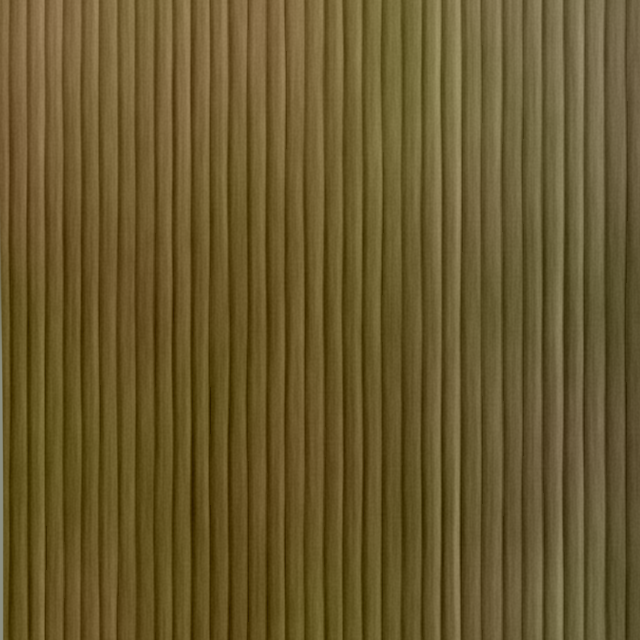
Give the GLSL for this texture, as a Shadertoy shader.

```glsl
const vec3 OLIVE = vec3(0.385, 0.315, 0.125);
const vec3 GREY_OLIVE = vec3(0.375, 0.335, 0.205);
const vec3 PALE_EDGE = vec3(0.55, 0.56, 0.50);

float hash11(float n) {
    return fract(sin(n * 127.1 + 3.7) * 4375.85);
}

vec2 gradientAt(vec2 cell) {
    float angle = 6.2832 * fract(sin(dot(cell, vec2(127.1, 311.7))) * 4375.85);
    return vec2(cos(angle), sin(angle));
}

// Gradient noise, roughly -0.7 to 0.7
float gradientNoise(vec2 p) {
    vec2 i = floor(p), f = p - i;
    vec2 u = f * f * f * (f * (f * 6.0 - 15.0) + 10.0);
    float a = dot(gradientAt(i), f);
    float b = dot(gradientAt(i + vec2(1, 0)), f - vec2(1, 0));
    float c = dot(gradientAt(i + vec2(0, 1)), f - vec2(0, 1));
    float d = dot(gradientAt(i + vec2(1, 1)), f - vec2(1, 1));
    return mix(mix(a, b, u.x), mix(c, d, u.x), u.y);
}

// Rib coordinate: whole numbers are grooves, ribs widen to the right
float ribCoord(vec2 uv) {
    float wobble = 0.10 * gradientNoise(vec2(uv.x * 30.0, uv.y * 5.0));
    return 36.2 * uv.x - 3.0 * uv.x * uv.x - 0.594 + wobble;
}

// Height of light over one rib: soft rise, bright crest, sharp fall
float ribTone(float t, float crest, float aa) {
    float rise = smoothstep(-0.05, 0.36, t);
    float fall = 1.0 - smoothstep(0.90 - aa, 1.0, t);
    float ridge = smoothstep(0.45, 0.78, t);
    return mix(-0.125, 0.025 + crest * ridge, rise * fall);
}

// Broad light: bright top, dim lower left, slow blotches
float ambientTone(vec2 uv) {
    float top = 0.085 * smoothstep(0.45, 1.0, uv.y);
    float corner = 0.025 * (1.0 - uv.x) * (1.0 - uv.y);
    float sides = 0.03 * smoothstep(0.08, 0.0, uv.x) + 0.05 * smoothstep(0.93, 1.0, uv.x);
    return top - corner - sides + 0.035 * gradientNoise(uv * vec2(4.0, 3.0));
}

// Lengthwise streaks and fine speckle
float grainTone(vec2 uv) {
    float streaks = 0.045 * gradientNoise(uv * vec2(130.0, 7.0));
    float fibres = 0.03 * gradientNoise(uv * vec2(240.0, 28.0));
    float speckle = 0.03 * gradientNoise(uv * vec2(230.0, 210.0) + 17.3);
    return streaks + fibres + speckle;
}

// Warm upper left, greyer right, faint green and brown drift
vec3 baseColour(vec2 uv) {
    vec3 colour = mix(OLIVE, GREY_OLIVE, smoothstep(0.40, 1.0, uv.x));
    float warmth = smoothstep(0.4, 1.0, uv.y) * smoothstep(0.65, 0.1, uv.x);
    float drift = gradientNoise(uv * vec2(5.0, 3.5) + 8.4);
    return colour + warmth * vec3(0.02, -0.005, 0.03) + drift * vec3(0.02, -0.015, 0.025);
}

void mainImage(out vec4 fragColor, in vec2 fragCoord) {
    vec2 uv = fragCoord / iResolution.xy;
    float pixel = 1.0 / iResolution.x;
    float rib = ribCoord(uv);
    float id = floor(rib);

    // Each rib has its own crest, contrast and brightness
    float crest = mix(0.03, 0.10, hash11(id));
    float contrast = mix(0.75, 1.15, hash11(id + 41.0));
    float offset = 0.03 * (hash11(id + 83.0) - 0.5);
    float fade = 1.0 + 0.45 * gradientNoise(vec2(id * 0.73, uv.y * 3.0));
    float relief = ribTone(rib - id, crest, 36.0 * pixel) * contrast * fade;

    vec3 colour = baseColour(uv) + relief + offset + ambientTone(uv) + grainTone(uv);

    // Thin pale strip along the lower left border
    float stripWidth = 0.005 * smoothstep(0.8, 0.2, uv.y);
    float strip = 1.0 - smoothstep(stripWidth - pixel, stripWidth + pixel, uv.x);
    colour = mix(colour, PALE_EDGE, strip * smoothstep(0.75, 0.4, uv.y));

    fragColor = vec4(clamp(colour, 0.0, 1.0), 1.0);
}
```
